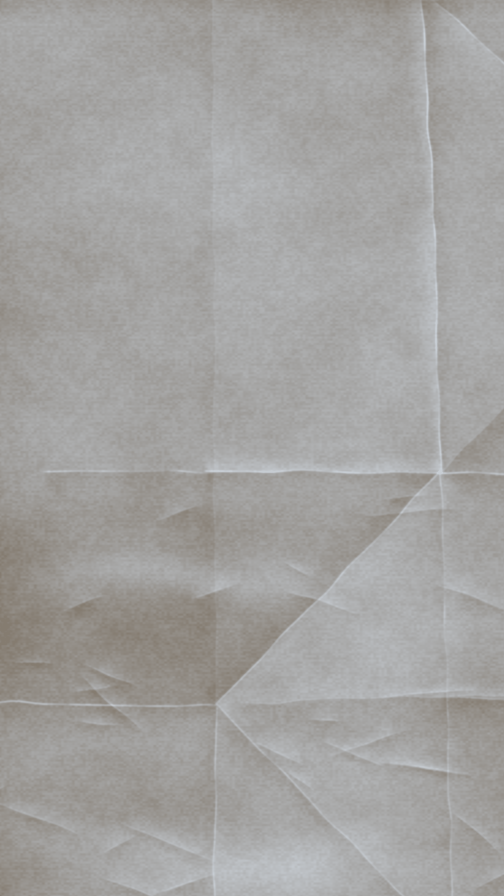
Reproduce this texture procedurally as a Shadertoy shader.

```glsl
// Creased kraft paper in soft, cool light: cloudy tone, straight folds and small wrinkles.
// Every fold adds a thin worn ridge plus a broad one-sided shade to a single tone value,
// which is finally mapped from warm brown shadow to cool grey light.

float hash(vec2 cell) {
    vec3 q = fract(vec3(cell.xyx) * 0.1031);
    q += dot(q, q.yzx + 33.33);
    return fract((q.x + q.y) * q.z);
}

float noise(vec2 p) {
    vec2 cell = floor(p), f = fract(p);
    f = f * f * (3.0 - 2.0 * f);
    return mix(mix(hash(cell), hash(cell + vec2(1, 0)), f.x),
               mix(hash(cell + vec2(0, 1)), hash(cell + vec2(1, 1)), f.x), f.y);
}

float fbm(vec2 p) {
    float sum = 0.0, gain = 0.5;
    for (int i = 0; i < 5; i++) {
        sum += gain * noise(p);
        p = mat2(1.6, 1.2, -1.2, 1.6) * p + 7.3;
        gain *= 0.5;
    }
    return sum;
}

// Soft elliptical patch of light.
float glow(vec2 p, vec2 centre, vec2 radius) {
    vec2 d = (p - centre) / radius;
    return exp(-dot(d, d));
}

// Fold from a to b: ridge brightness, then shades to the left and right of its direction.
float fold(vec2 p, vec2 a, vec2 b, float ridge, float leftShade, float rightShade, float reach) {
    vec2 dir = normalize(b - a), rel = p - a;
    float along = dot(rel, dir), len = length(b - a);
    float side = dot(rel, vec2(-dir.y, dir.x));
    side += 0.005 * (noise(vec2(along * 28.0, a.x * 90.0)) - 0.5);
    float inside = smoothstep(-0.006, 0.006, along) * smoothstep(-0.006, 0.006, len - along);
    float wear = 0.15 + 1.5 * noise(vec2(along * 45.0, a.y * 70.0));
    float line = ridge * wear * exp(-pow(side / 0.0014, 2.0));
    float spread = reach * (0.4 + 1.6 * noise(vec2(along * 22.0, a.x * 50.0 + 9.0)));
    float shade = mix(rightShade, leftShade, smoothstep(-0.0015, 0.0015, side));
    return inside * (line + shade * exp(-pow(side / spread, 2.0)));
}

// Short, mostly level wrinkles strewn over the lower half.
float strewnWrinkles(vec2 p) {
    float tone = 0.0;
    for (int i = 0; i < 30; i++) {
        float id = float(i) + 1.0;
        vec2 start = vec2(0.6 * hash(vec2(id, 3)) - 0.04, 0.46 * hash(vec2(id, 11)));
        float angle = 1.3 * (hash(vec2(id, 23)) - 0.55);
        float len = 0.03 + 0.08 * hash(vec2(id, 31));
        vec2 end = start + len * vec2(cos(angle), sin(angle));
        float fade = glow(p, 0.5 * (start + end), vec2(0.5 * len));
        tone += fade * fold(p, start, end, 0.25, 0.28, -0.26, 0.010);
    }
    return tone;
}

// Large light and dark areas of the sheet.
float sheetTone(vec2 p) {
    float tone = 0.44 + 0.95 * (fbm(p * vec2(5, 6) + 3.0) - 0.48);
    tone -= 0.34 * exp(-p.x / 0.055) * (1.0 - 0.5 * smoothstep(0.5, 0.9, p.y));
    tone += 0.20 * glow(p, vec2(0.30, 0.78), vec2(0.20, 0.22));
    tone += 0.24 * glow(p, vec2(0.54, 0.78), vec2(0.07, 0.24));
    tone -= 0.24 * smoothstep(0.975, 1.0, p.y);
    float bandY = p.y + 0.03 * (noise(p * vec2(7, 3)) - 0.5);
    float leftPanel = smoothstep(-0.015, 0.005, p.y - p.x + 0.025);
    vec2 q = vec2(p.x, bandY);
    tone -= 0.26 * leftPanel * glow(q, vec2(0.24, 0.425), vec2(0.24, 0.042));
    tone += 0.38 * leftPanel * glow(q, vec2(0.20, 0.357), vec2(0.17, 0.022));
    tone -= 0.32 * leftPanel * glow(q, vec2(0.16, 0.270), vec2(0.20, 0.060));
    tone += 0.24 * glow(p, vec2(0.49, 0.33), vec2(0.14, 0.10));
    tone -= 0.24 * glow(q, vec2(0.42, 0.195), vec2(0.15, 0.025));
    tone -= 0.30 * glow(q, vec2(0.14, 0.11), vec2(0.14, 0.030));
    tone += 0.55 * glow(p, vec2(0.31, 0.03), vec2(0.10, 0.035));
    return tone;
}

float foldTone(vec2 p) {
    vec2 hub = vec2(0.492, 0.473), knot = vec2(0.241, 0.213), bend = vec2(0.484, 0.766);
    // Upright folds
    float tone = fold(p, vec2(0.471, 1.0), bend, 0.60, -0.20, 0.38, 0.010);
    tone += fold(p, bend, hub, 0.55, -0.18, 0.36, 0.012);
    tone += fold(p, hub, vec2(0.505, -0.02), 0.30, 0.08, -0.10, 0.012);
    tone += fold(p, vec2(0.237, 1.02), knot, 0.08, 0.07, -0.10, 0.018);
    tone += fold(p, knot, vec2(0.238, -0.02), 0.32, 0.12, -0.14, 0.014);
    // Level folds
    tone += fold(p, vec2(0.05, 0.473), vec2(0.24, 0.474), 0.50, 0.06, -0.16, 0.014);
    tone += fold(p, vec2(0.23, 0.474), hub, 0.65, 0.55, -0.22, 0.010);
    tone += fold(p, hub, vec2(0.58, 0.470), 0.60, 0.18, -0.14, 0.010);
    tone += fold(p, vec2(-0.02, 0.216), knot, 0.55, -0.14, -0.20, 0.012);
    tone += fold(p, vec2(0.27, 0.215), vec2(0.58, 0.226), 0.12, 0.22, -0.18, 0.012);
    // Slanted folds
    tone += fold(p, knot, hub, 0.40, -0.30, 0.24, 0.020);
    tone += fold(p, hub, vec2(0.58, 0.561), 0.08, 0.12, -0.26, 0.030);
    tone += fold(p, knot, vec2(0.465, -0.016), 0.32, 0.14, -0.22, 0.014);
    return tone + fold(p, vec2(0.485, 1.0), vec2(0.58, 0.912), 0.40, -0.16, 0.16, 0.010);
}

void mainImage(out vec4 fragColor, in vec2 fragCoord) {
    vec2 p = fragCoord / iResolution.y;
    float tone = sheetTone(p) + foldTone(p) + strewnWrinkles(p);

    // Soft mottling, faint laid ribs and paper fibres
    tone += 0.30 * (fbm(p * vec2(24, 34)) - 0.48);
    tone += 0.022 * sin(p.y * 1150.0 + 2.0 * noise(p * 20.0));
    tone += 0.26 * (noise(p * vec2(330, 430)) - 0.5);
    tone += 0.14 * (noise(p * 150.0) - 0.5);

    vec3 shadow = vec3(0.565, 0.542, 0.512);
    vec3 middle = vec3(0.640, 0.637, 0.632);
    vec3 light = vec3(0.710, 0.720, 0.730);
    vec3 paper = tone < 0.5 ? mix(shadow, middle, max(tone, -0.3) * 2.0)
                            : mix(middle, light, min(tone, 1.5) * 2.0 - 1.0);
    fragColor = vec4(paper, 1.0);
}
```
